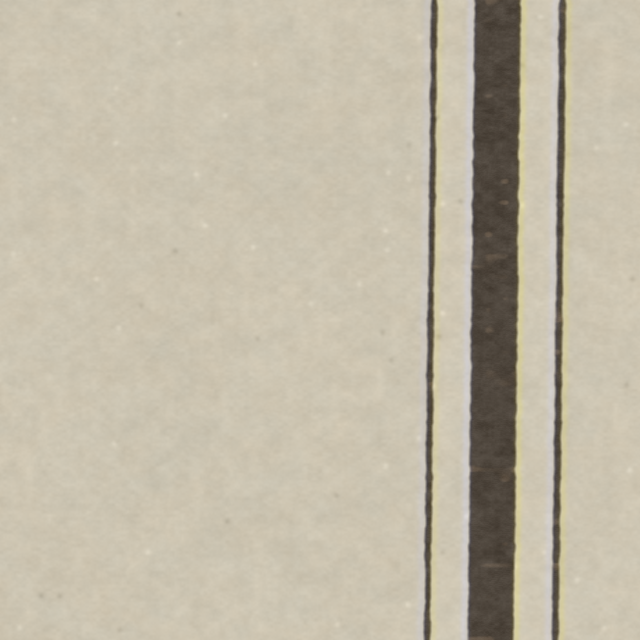
Give the GLSL for this texture, as a Shadertoy shader.

```glsl
// Cream paper with one broad and two hairline ink rules, leaning slightly, with colour fringes.

float hash(vec2 p) {
    return fract(sin(dot(p, vec2(127.1, 311.7))) * 43758.5453);
}

float noise(vec2 p) {
    vec2 i = floor(p), f = fract(p);
    f = f * f * (3.0 - 2.0 * f);
    return mix(mix(hash(i), hash(i + vec2(1, 0)), f.x),
               mix(hash(i + vec2(0, 1)), hash(i + vec2(1, 1)), f.x), f.y);
}

// Layered noise centred on zero
float grain(vec2 p) {
    float sum = 0.0, amp = 0.5;
    for (int i = 0; i < 4; i++) {
        sum += amp * (noise(p) - 0.5);
        p = p * 2.03 + 17.3;
        amp *= 0.72;
    }
    return sum;
}

// Soft glow around a vertical line
float glow(float x, float width) {
    return exp(-x * x / (width * width));
}

// Coverage of a vertical rule with soft edges
float rule(float x, float halfWidth, float soft) {
    return 1.0 - smoothstep(-soft, soft, abs(x) - halfWidth);
}

vec3 paper(vec2 uv) {
    vec3 col = vec3(0.800, 0.769, 0.694);
    col += 0.050 * grain(uv * 42.0);
    col += 0.020 * (noise(uv * vec2(130.0, 190.0)) - 0.5);
    col += vec3(0.016, 0.0, -0.014) * grain(uv * 24.0 + 60.0);
    col += 0.012 * (noise(uv * 4.0 + 9.0) - 0.5);

    // Sparse pale and dark flecks
    vec2 cell = floor(uv * 24.0);
    vec2 centre = 0.25 + 0.5 * vec2(hash(cell + 3.1), hash(cell + 8.7));
    float fleck = exp(-80.0 * dot(fract(uv * 24.0) - centre, fract(uv * 24.0) - centre));
    float kind = hash(cell + 21.0);
    col += fleck * (0.055 * step(0.93, kind) - 0.06 * step(kind, 0.025));
    return col;
}

vec3 ink(vec2 uv) {
    vec3 col = vec3(0.305, 0.272, 0.236);
    col += 0.11 * grain(uv * vec2(55.0, 75.0));
    // Worn brown scratches
    float worn = smoothstep(0.80, 0.98, noise(uv * vec2(38.0, 60.0) + 31.0));
    return col + worn * vec3(0.10, 0.08, 0.06);
}

// Draws one rule with a cool left fringe and a yellow right fringe
vec3 drawRule(vec3 col, vec2 uv, float x, float halfWidth, float strength) {
    float rough = 0.0018 * (noise(vec2(halfWidth * 900.0, uv.y * 75.0)) - 0.5)
                + 0.0012 * (noise(vec2(halfWidth * 500.0, uv.y * 150.0)) - 0.5);
    x += 0.0012 * (noise(vec2(strength * 40.0, uv.y * 48.0)) - 0.5);
    float w = halfWidth + rough;

    col += vec3(0.00, 0.015, 0.085) * strength * glow(x + w + 0.0065, 0.0055);
    col += vec3(0.025, 0.022, -0.09) * strength * glow(x - w - 0.0050, 0.0050);

    // Edge tints: blue-grey on the left, olive on the right
    vec3 body = ink(uv);
    body += vec3(-0.01, 0.01, 0.075) * glow(x + w, 0.0035);
    body += vec3(0.05, 0.045, -0.03) * glow(x - w, 0.0035);
    return mix(col, body, rule(x, w, 0.0030));
}

void mainImage(out vec4 fragColor, in vec2 fragCoord) {
    vec2 uv = fragCoord / iResolution.xy;
    // Rules drift left toward the bottom
    float x = uv.x + 0.0112 * (1.0 - uv.y);

    vec3 col = paper(uv);
    // Slightly brighter stock between the rules
    col += 0.012 * rule(x - 0.778, 0.094, 0.006);

    col = drawRule(col, uv, x - 0.7780, 0.0358, 1.0);
    for (int i = 0; i < 2; i++) {
        float side = float(i);
        float thin = 0.0047 + 0.0005 * side;
        col = drawRule(col, uv, x - mix(0.6787, 0.8790, side), thin, 0.65 + 0.2 * side);
    }
    fragColor = vec4(clamp(col, 0.0, 1.0), 1.0);
}
```
